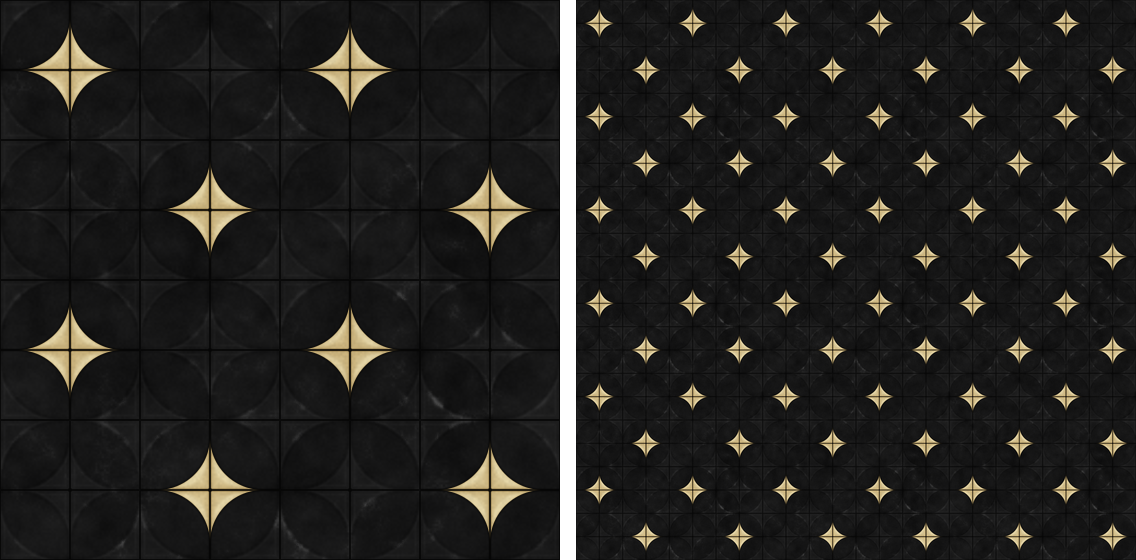
Left: one tile. Right: repeated 3 by 3.
Write a Shadertoy shader that draws this pattern.

```glsl
// Black glazed tiles, eight by eight, with gold four-pointed stars on alternate
// tile corners. Stars are bounded by circular arcs; the other corners carry the
// same arcs as faint relief, worn by wrapping noise.

const float TILES = 8.0;             // tiles across and down (multiple of 4)
const float STAR_RADIUS = 0.76;      // tip length, in tiles
const float CORNER_RADIUS = 0.88;    // relief on the corners between stars
const float GROUT_HALF = 0.011;      // half width of the joints
const float FRAME_INSET = 0.065;     // inner line of the relief corners
const float WEAR = 0.14;             // brightness of scuffs

const vec3 GLAZE = vec3(0.083, 0.083, 0.084);
const vec3 GROUT = vec3(0.018, 0.018, 0.017);
const vec3 GOLD = vec3(0.78, 0.69, 0.48);
const vec3 PALE_GOLD = vec3(0.88, 0.82, 0.64);
const vec3 BRONZE = vec3(0.46, 0.36, 0.17);

float hash(vec2 p) {
    vec3 h = fract(vec3(p.xyx) * 0.1031);
    h += dot(h, h.yzx + 33.33);
    return fract((h.x + h.y) * h.z);
}

// Value noise over the unit square that wraps after a whole period
float wrapNoise(vec2 uv, float period, float seed) {
    vec2 p = uv * period;
    vec2 cell = floor(p), f = fract(p);
    f = f * f * (3.0 - 2.0 * f);
    vec2 a = mod(cell, period) + seed;
    vec2 b = mod(cell + 1.0, period) + seed;
    return mix(mix(hash(a), hash(vec2(b.x, a.y)), f.x),
               mix(hash(vec2(a.x, b.y)), hash(b), f.x), f.y);
}

float fbm(vec2 uv, float period, float seed) {
    float sum = 0.0, weight = 0.5;
    for (int i = 0; i < 5; i++) {
        sum += weight * wrapNoise(uv, period, seed + float(i) * 17.0);
        period *= 2.0;
        weight *= 0.55;
    }
    return sum / 1.055;
}

// Signed distance to the concave star at the origin, negative inside
float starDistance(vec2 q, float radius) {
    return radius - length(max(radius - q, 0.0));
}

float ridge(float d, float width) {
    return exp(-d * d / (width * width));
}

// Raised corner: soft fill, rounded arc and a line along the joints
float cornerRelief(vec2 q, float d) {
    float inside = 1.0 - smoothstep(-0.035, 0.01, d);
    float frame = ridge(min(q.x, q.y) - FRAME_INSET, 0.018);
    return inside * (0.014 + 0.017 * frame) + 0.016 * ridge(d + 0.015, 0.022)
         - 0.012 * ridge(d - 0.025, 0.025);
}

vec3 goldColor(vec2 q, float d, float cloud, float grain) {
    float seam = min(q.x, q.y);
    float depth = -d;
    float glow = smoothstep(0.02, 0.13, seam) * 0.5
               + ridge(depth - 0.045, 0.045) * smoothstep(0.02, 0.08, seam) * 0.55;
    vec3 color = mix(GOLD, PALE_GOLD, clamp(glow + (cloud - 0.5) * 0.8, 0.0, 1.0));
    float rim = (1.0 - smoothstep(0.0, 0.014, depth)) * 0.5;
    float joint = 1.0 - smoothstep(0.006, 0.034, seam);
    color = mix(color, BRONZE, max(rim, joint * 0.75));
    return color * (0.97 + 0.06 * grain);
}

void mainImage(out vec4 fragColor, in vec2 fragCoord) {
    vec2 uv = fragCoord / iResolution.xy;
    vec2 p = uv * TILES;
    float aa = 0.6 * TILES / min(iResolution.x, iResolution.y);

    // Fold each two-tile block about its central corner
    vec2 block = floor(p * 0.5);
    vec2 q = abs(mod(p, 2.0) - 1.0);
    vec2 outer = 1.0 - q;
    float isGold = mod(block.x + block.y, 2.0);
    float starD = starDistance(q, STAR_RADIUS);
    float cornerD = starDistance(outer, CORNER_RADIUS);

    // Noise layers and per-tile tone
    float cloud = fbm(uv, 16.0, 3.0);
    float stain = fbm(uv, 32.0, 151.0);
    float grain = wrapNoise(uv, 256.0, 59.0);
    float patches = smoothstep(0.42, 0.72, fbm(uv, 8.0, 311.0));
    float tileTone = hash(floor(p) + 7.0) - 0.5;

    // Black glaze with mottling and relief
    float tone = (cloud - 0.5) * 0.055 + (stain - 0.5) * 0.04
               + (grain - 0.5) * 0.012 + tileTone * 0.012;
    tone += cornerRelief(outer, cornerD) + cornerRelief(q, starD) * (1.0 - isGold);

    // Scuffs gather on the raised arcs, fine specks in the worn patches
    float arcs = ridge(cornerD + 0.015, 0.04)
               + ridge(starD + 0.015, 0.04) * (1.0 - isGold);
    float bend = smoothstep(0.08, 0.22, min(q.x, q.y))
               * smoothstep(0.08, 0.22, min(outer.x, outer.y));
    float scratch = smoothstep(0.48, 0.8, stain);
    tone += WEAR * arcs * scratch * (0.3 + 0.7 * bend) * (0.35 + patches);
    tone += WEAR * 0.35 * patches * smoothstep(0.55, 0.85, stain) * grain;
    vec3 color = max(GLAZE + tone, vec3(0.045));

    // Gold inlay with a thin dark outline
    color *= 1.0 - 0.45 * isGold * ridge(starD - 0.008, 0.014);
    float inlay = isGold * (1.0 - smoothstep(-aa, aa, starD));
    color = mix(color, goldColor(q, starD, cloud, grain), inlay);

    // Joints, with a small round gap where the star quarters meet
    float edge = min(min(q.x, q.y), min(outer.x, outer.y));
    edge = min(edge, length(q) - 0.018);
    float joint = 1.0 - smoothstep(GROUT_HALF - aa, GROUT_HALF + aa, edge);
    color = mix(color, GROUT, joint * 0.95);

    fragColor = vec4(color, 1.0);
}
```
